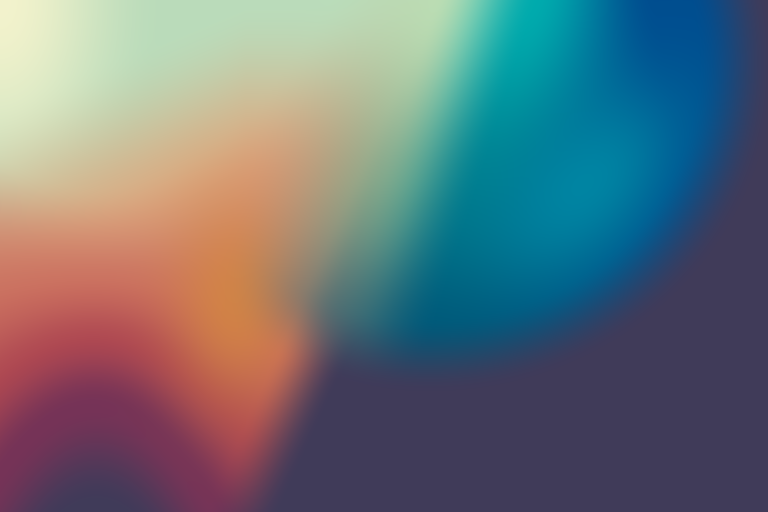
This background is drawn by a WebGL 2 fragment shader. Its source:

```glsl
#version 300 es
precision highp float;

uniform vec2 u_resolution;
out vec4 outColor;

// Canvas units: x runs 0 to 1.5, depth runs 0 (top) to 1 (bottom)
const float CANVAS_WIDTH = 1.5;

const vec3 DUSK = vec3(0.25, 0.23, 0.35);

// Warm field
const vec3 CREAM = vec3(0.95, 0.95, 0.80);
const vec3 MINT = vec3(0.73, 0.86, 0.73);
const vec3 SALMON = vec3(0.86, 0.66, 0.50);
const vec3 CORAL = vec3(0.79, 0.43, 0.37);
const vec3 CRIMSON = vec3(0.68, 0.28, 0.32);
const vec3 PLUM = vec3(0.46, 0.20, 0.34);
const vec3 AMBER = vec3(0.83, 0.53, 0.25);
const vec2 AMBER_CENTER = vec2(0.46, 0.59);
const vec2 AMBER_SIZE = vec2(0.12, 0.19);
const float ARCH_X = 0.215;
const float ARCH_TOP = 0.5;

// Cool fan
const vec3 GREEN_TOP = vec3(0.73, 0.88, 0.71);
const vec3 GREEN_MID = vec3(0.47, 0.68, 0.56);
const vec3 GREEN_LOW = vec3(0.25, 0.42, 0.45);
const vec3 TEAL_TOP = vec3(0.00, 0.67, 0.68);
const vec3 TEAL_MID = vec3(0.00, 0.48, 0.55);
const vec3 TEAL_LOW = vec3(0.00, 0.34, 0.47);
const vec3 NAVY = vec3(0.00, 0.30, 0.56);
const vec3 CYAN = vec3(0.00, 0.54, 0.65);
const vec2 CYAN_CENTER = vec2(1.15, 0.36);
const vec2 CYAN_AXIS = vec2(0.707, -0.707);
const vec2 CYAN_SIZE = vec2(0.22, 0.13);
const vec2 FAN_CENTER = vec2(0.84, 0.12);
const float FAN_INNER = 0.50;
const float FAN_OUTER = 0.65;
const float FOLD_X = 1.04;
const float FOLD_SLOPE = 0.31;

float glow(vec2 offset, vec2 size) {
    vec2 q = offset / size;
    return exp(-dot(q, q));
}

vec3 depthRamp(vec3 top, vec3 mid, vec3 low, float depth) {
    vec3 upper = mix(top, mid, smoothstep(0.0, 0.42, depth));
    return mix(upper, low, smoothstep(0.34, 0.68, depth));
}

// Pale corner sinking through salmon and red into a dark arch
vec3 warmField(vec2 p) {
    vec3 color = mix(CREAM, MINT, smoothstep(0.0, 0.32, length(p * vec2(1.0, 0.6))));
    float slant = p.y + 0.42 * min(p.x, 0.48);
    color = mix(color, SALMON, smoothstep(0.20, 0.56, slant));

    float side = p.x - ARCH_X;
    float archHeight = 0.28 + 3.5 * side * side + 0.19 * side;
    float s = (p.y - ARCH_TOP) / archHeight;
    color = mix(color, CORAL, smoothstep(-0.5, 0.3, s));
    color = mix(color, CRIMSON, smoothstep(0.15, 0.65, s));
    color = mix(color, PLUM, smoothstep(0.55, 1.05, s));
    color = mix(color, DUSK, smoothstep(1.05, 1.75, s));
    return mix(color, AMBER, 0.8 * glow(p - AMBER_CENTER, AMBER_SIZE));
}

// Green to teal to navy across the slanted fold
vec3 fanColor(vec2 p, float across) {
    vec3 green = depthRamp(GREEN_TOP, GREEN_MID, GREEN_LOW, p.y);
    vec3 teal = depthRamp(TEAL_TOP, TEAL_MID, TEAL_LOW, p.y);
    vec3 color = mix(green, teal, smoothstep(-0.19, 0.01, across));
    color = mix(color, NAVY, smoothstep(0.0, 0.24 + 0.5 * p.y, across));

    vec2 d = p - CYAN_CENTER;
    vec2 turned = vec2(dot(d, CYAN_AXIS), dot(d, vec2(-CYAN_AXIS.y, CYAN_AXIS.x)));
    return mix(color, CYAN, 0.85 * glow(turned, CYAN_SIZE));
}

void main() {
    vec2 uv = gl_FragCoord.xy / u_resolution;
    vec2 p = vec2(uv.x * CANVAS_WIDTH, 1.0 - uv.y);

    // Warm field ends along a slanted soft edge
    float warmEdge = 0.63 - 0.45 * (p.y - 0.75);
    float warmMask = 1.0 - smoothstep(warmEdge - 0.12, warmEdge + 0.03, p.x);
    vec3 color = mix(DUSK, warmField(p), warmMask);

    // Fan is bounded by a soft ellipse and fades in toward the fold
    float across = p.x - (FOLD_X - FOLD_SLOPE * p.y);
    float radius = length((p - FAN_CENTER) * vec2(0.96, 1.0));
    float fanMask = 1.0 - smoothstep(FAN_INNER, FAN_OUTER, radius);
    fanMask *= smoothstep(-0.46, -0.10, across);
    color = mix(color, fanColor(p, across), fanMask);

    outColor = vec4(color, 1.0);
}
```
